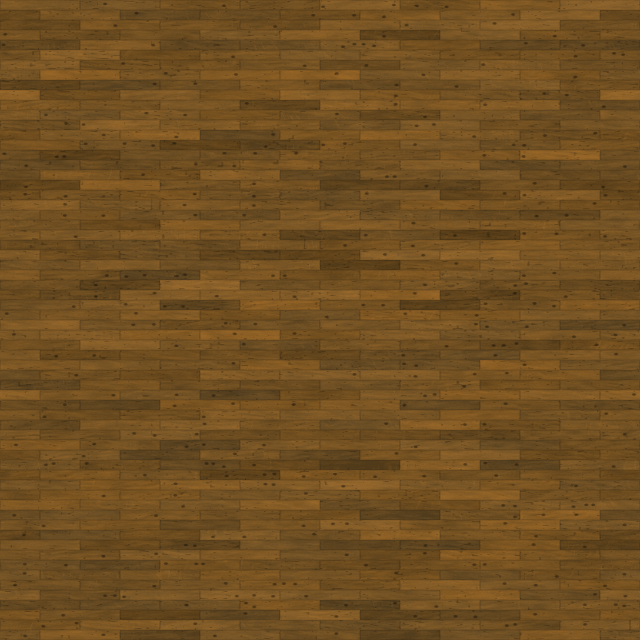
This texture is drawn by a three.js fragment shader. Its source:

```glsl
varying vec2 vUv;

const vec2 PLANKS = vec2(8.0, 64.0);
const float PLANK_ASPECT = 8.0;
const vec3 DARK_OAK = vec3(0.315, 0.228, 0.100);
const vec3 MID_OAK = vec3(0.455, 0.319, 0.133);
const vec3 GOLDEN_OAK = vec3(0.590, 0.402, 0.162);
const vec3 GREY_TINT = vec3(-0.006, 0.010, 0.026);

float hash(vec2 p) {
  vec3 q = fract(vec3(p.xyx) * 0.1031);
  q += dot(q, q.yzx + 33.33);
  return fract((q.x + q.y) * q.z);
}

float noise(vec2 p) {
  vec2 cell = floor(p);
  vec2 f = fract(p);
  f = f * f * (3.0 - 2.0 * f);
  float low = mix(hash(cell), hash(cell + vec2(1.0, 0.0)), f.x);
  float high = mix(hash(cell + vec2(0.0, 1.0)), hash(cell + 1.0), f.x);
  return mix(low, high, f.y);
}

float fbm(vec2 p) {
  float sum = 0.0;
  float gain = 0.5;
  for (int i = 0; i < 3; i++) {
    sum += gain * noise(p);
    p = p * 2.03 + 17.3;
    gain *= 0.5;
  }
  return sum / 0.875;
}

// Three-stop wood ramp
vec3 woodRamp(float tone) {
  vec3 lower = mix(DARK_OAK, MID_OAK, clamp(tone * 2.0, 0.0, 1.0));
  return mix(lower, GOLDEN_OAK, clamp(tone * 2.0 - 1.0, 0.0, 1.0));
}

// Long slanted fibres plus wavy growth rings
float grain(vec2 p, float slant, float ringAmount) {
  p.y += slant * p.x + 0.25 * noise(p * vec2(0.7, 1.0));
  float fibres = fbm(p * vec2(0.7, 4.5)) - 0.5;
  float rings = sin(p.y * 15.0 + 5.0 * noise(p * vec2(0.45, 1.1)));
  return fibres + 0.10 * ringAmount * rings;
}

// Short dark pores stretched along the fibres
float pores(vec2 p, float density) {
  float streak = noise(p * vec2(2.6, 7.0));
  return smoothstep(0.90 - 0.16 * density, 1.0, streak);
}

// Pale rays running steeply across the fibres
float rays(vec2 p, float lean) {
  float across = p.x * 3.2 + p.y * lean + 1.5 * noise(p * vec2(0.6, 1.5));
  float line = smoothstep(0.72, 0.95, noise(vec2(across * 1.8, p.y * 1.2)));
  return line * smoothstep(0.35, 0.7, noise(p * vec2(0.5, 0.9) + 9.0));
}

// Scattered small knots, at most one in each square of the plank
float knots(vec2 p, float chance) {
  vec2 cell = floor(p);
  vec2 centre = 0.3 + 0.4 * vec2(hash(cell + 3.1), hash(cell + 8.7));
  float dist = length((fract(p) - centre) * vec2(0.65, 1.0));
  return step(1.0 - chance, hash(cell + 5.9)) * (1.0 - smoothstep(0.06, 0.19, dist));
}

// Soft line on the border of a cell, widths in canvas units
float seam(vec2 local, vec2 cellSize, float width) {
  vec2 edge = min(local, 1.0 - local) * cellSize;
  vec2 line = 1.0 - smoothstep(vec2(0.0), vec2(width), edge);
  return max(line.x * 0.9, line.y * 0.65);
}

void main() {
  // Rows shifted by half a plank in alternation
  vec2 grid = vUv * PLANKS;
  float row = floor(grid.y);
  grid.x += 0.5 * (1.0 - mod(row, 2.0));
  vec2 local = fract(grid);
  vec2 id = vec2(mod(floor(grid.x), PLANKS.x), row);

  // Character of each plank
  float tone = 0.5 * (hash(id + 11.0) + hash(id + 47.0));
  float slant = 0.22 * (hash(id + 23.0) - 0.5);
  float figure = hash(id + 71.0);
  float greyness = hash(id + 95.0);
  vec2 p = local * vec2(PLANK_ASPECT, 1.0) + id * vec2(19.0, 7.0);

  // Tone drift, grain and wear
  tone = 0.5 + 0.80 * (tone - 0.5);
  tone += 0.20 * (noise(p * vec2(0.35, 0.8)) - 0.5);
  tone += 0.42 * grain(p, slant, smoothstep(0.35, 0.9, figure));
  tone += 0.09 * (noise(p * vec2(7.0, 9.0)) - 0.5);
  tone += 0.13 * rays(p, mix(-2.5, 2.5, greyness)) * step(0.55, hash(id + 33.0));

  vec3 color = woodRamp(clamp(tone, 0.0, 1.0));
  color += GREY_TINT * (greyness - 0.4 + 0.5 * (noise(p * vec2(1.5, 3.0)) - 0.5));
  color *= 1.0 - 0.22 * pores(p, figure);
  color *= 1.0 - 0.38 * knots(p, 0.09);
  color *= 1.0 - 0.20 * seam(local, 1.0 / PLANKS, 0.0018);

  gl_FragColor = vec4(color, 1.0);
}
```
